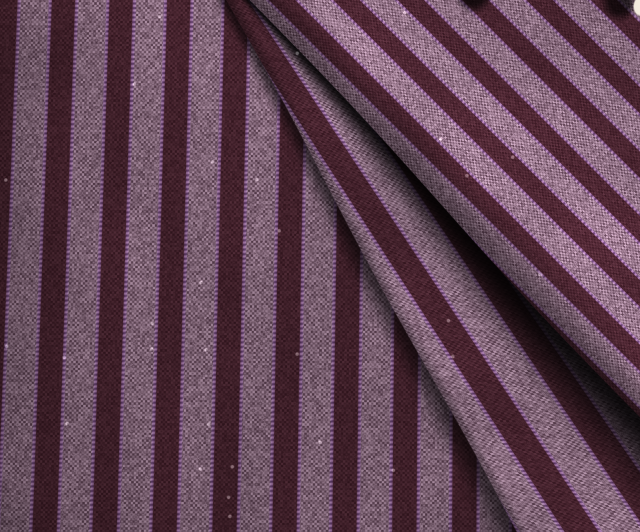
Give the GLSL for this texture, as a Shadertoy shader.

```glsl
// Striped shirting: a flat sheet of plum and mauve stripes at the left,
// overlapped by two diagonal folds. Each layer has its own stripe coordinate;
// a woven cloth function colours it and edge distances give the shadows.

float hash(vec2 p) {
    vec3 q = fract(p.xyx * vec3(0.1031, 0.1030, 0.0973));
    q += dot(q, q.yzx + 33.33);
    return fract((q.x + q.y) * q.z);
}

float noise(vec2 p) {
    vec2 i = floor(p), f = fract(p);
    f = f * f * (3.0 - 2.0 * f);
    return mix(mix(hash(i), hash(i + vec2(1, 0)), f.x),
               mix(hash(i + vec2(0, 1)), hash(i + vec2(1, 1)), f.x), f.y);
}

// s counts stripe repeats, along is the length down the stripe,
// soft is the width of one pixel in repeats
vec3 cloth(float s, float along, float soft) {
    float f = fract(s);
    float edge = min(min(f, 1.0 - f), abs(f - 0.54));
    float inside = (f < 0.54 ? 1.0 : -1.0) * edge;
    float mauve = smoothstep(-soft, soft, inside);

    // Interlaced threads with uneven yarn
    vec2 thread = vec2(s * 26.0, along * 230.0);
    float check = sin(3.14159 * thread.x) * sin(3.14159 * thread.y);
    float yarn = hash(floor(thread) + 200.0);
    float weave = clamp(0.5 + 0.34 * check + 0.5 * (yarn - 0.5), 0.0, 1.0);

    vec3 plum = mix(vec3(0.20, 0.085, 0.12), vec3(0.33, 0.18, 0.225), weave);
    vec3 pale = mix(vec3(0.33, 0.23, 0.29), vec3(0.69, 0.57, 0.65), weave);
    vec3 col = mix(plum, pale, mauve);

    // Stitched lilac thread along both borders of the pale stripe
    float stitch = 0.5 + 0.5 * sin(along * 720.0);
    float border = 1.0 - smoothstep(0.012, 0.024 + soft, edge);
    vec3 lilac = mix(vec3(0.36, 0.22, 0.42), vec3(0.72, 0.54, 0.76), stitch);
    return mix(col, lilac, 0.75 * border);
}

void mainImage(out vec4 fragColor, in vec2 fragCoord) {
    vec2 p = fragCoord / iResolution.y;
    float px = 1.0 / iResolution.y;
    float x = p.x, d = 1.0 - p.y;   // d is the depth below the top

    // Signed distances across the two fold edges
    float lower = x - 0.425 - 0.545 * d - 0.003 * sin(9.0 * d);
    float upper = x - 0.469 - 0.936 * d - 0.006 * sin(8.0 * d);

    // Flat sheet, stripes fanning slightly, shaded beside the fold
    float pitch = mix(0.1083, 0.1127, d);
    float s = (x - mix(0.036, -0.003, d)) / pitch;
    vec3 col = cloth(s, d, px / pitch);
    col *= mix(1.0, 0.88, d) * mix(0.8, 1.0, smoothstep(-0.1, 0.3, x));
    col *= mix(0.4, 1.0, smoothstep(0.0, 0.025 + 0.05 * d, -lower));

    // Lower fold, sinking into the shadow of the upper one
    pitch = 0.125 + 0.03 * d;
    s = (x - 0.469 - 0.66 * d) / pitch;
    vec3 fold = cloth(s, 1.2 * d, px / pitch);
    fold *= mix(0.7, 1.02, smoothstep(0.0, 0.025, lower));
    fold *= mix(0.1, 1.0, smoothstep(0.0, 0.02 + 0.2 * d, -upper));
    col = mix(col, fold, smoothstep(-px, px, lower));

    // Upper fold, rolling from a dim edge to a bright crest
    s = (x - d - 0.558) / 0.121;
    fold = cloth(s, 0.7 * (x + d), px / 0.121);
    fold *= mix(0.6, 1.2, smoothstep(-0.01, 0.12, upper));
    fold *= mix(1.0, 0.86, smoothstep(0.2, 0.6, upper));
    col = mix(col, fold, smoothstep(-px, px, upper));

    // Dark gaps at the top and a bright opening in the corner
    vec2 q = vec2(x, d);
    float gap = min(length(q - vec2(0.89, -0.01)), length(q - vec2(1.165, 0.005)));
    col *= mix(0.3, 1.0, smoothstep(0.015, 0.04, gap));
    float opening = length((q - vec2(1.203, 0.012)) * vec2(1.0, 0.7));
    col = mix(vec3(0.93, 0.9, 0.85), col, smoothstep(0.012 - px, 0.012 + px, opening));

    // Soft unevenness and sparse specks of lint
    col *= 0.94 + 0.12 * noise(p * 9.0);
    vec2 cell = floor(p * 22.0);
    vec2 spot = 0.2 + 0.6 * vec2(hash(cell + 7.0), hash(cell + 31.0));
    float speck = 1.0 - smoothstep(0.0015, 0.003 + px, length(fract(p * 22.0) - spot) / 22.0);
    col += 0.3 * speck * step(0.94, hash(cell + 3.0));

    fragColor = vec4(clamp(col, 0.0, 1.0), 1.0);
}
```
